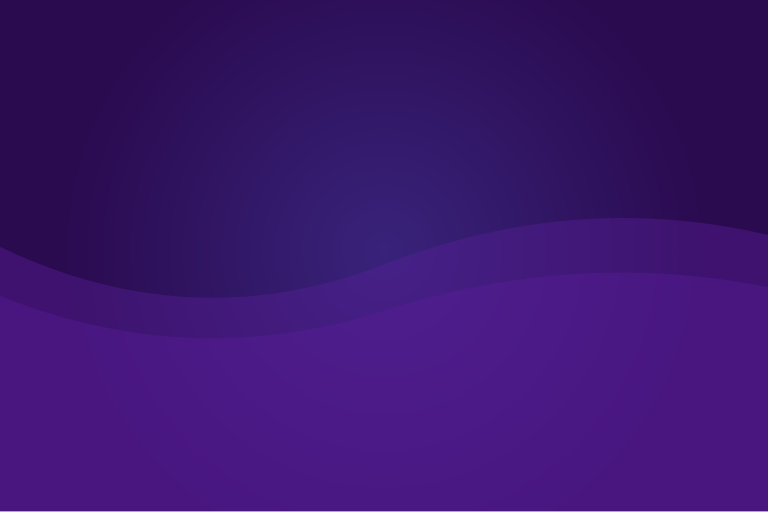
Give the GLSL for this background, as a Shadertoy shader.

```glsl
// Two translucent violet waves over a dark indigo backdrop with a round central glow.

// Height of a smooth S-curve: two quadratic arcs sharing a tangent at x = 0.5.
float waveHeight(float x, float start, float control, float middle, float end) {
    bool isLeft = x < 0.5;
    float t = isLeft ? 2.0 * x : 2.0 * x - 1.0;
    float a = isLeft ? start : middle;
    float b = isLeft ? control : 2.0 * middle - control;
    float c = isLeft ? middle : end;
    return mix(mix(a, b, t), mix(b, c, t), t);
}

// Antialiased coverage of the area below a height.
float below(float height, float y) {
    return clamp((height - y) * iResolution.y + 0.5, 0.0, 1.0);
}

void mainImage(out vec4 fragColor, in vec2 fragCoord) {
    vec2 uv = fragCoord / iResolution.xy;

    // Backdrop and radial glow
    float radius = length((uv - vec2(0.5, 0.51)) * vec2(1.5, 1.0));
    float glow = 1.0 - clamp(radius / 0.62, 0.0, 1.0);
    vec3 color = mix(vec3(0.167, 0.042, 0.315), vec3(0.221, 0.136, 0.480), glow);

    // Back wave, then front wave
    float backWave = waveHeight(uv.x, 0.518, 0.338, 0.4835, 0.541);
    float frontWave = waveHeight(uv.x, 0.422, 0.2725, 0.393, 0.439);
    color = mix(color, vec3(0.353, 0.118, 0.608), 0.4 * below(backWave, uv.y));
    color = mix(color, vec3(0.353, 0.110, 0.604), 0.4 * below(frontWave, uv.y));

    // Hairline white rim along the bottom
    color = mix(color, vec3(1.0), below(0.00117, uv.y));

    fragColor = vec4(color, 1.0);
}
```
